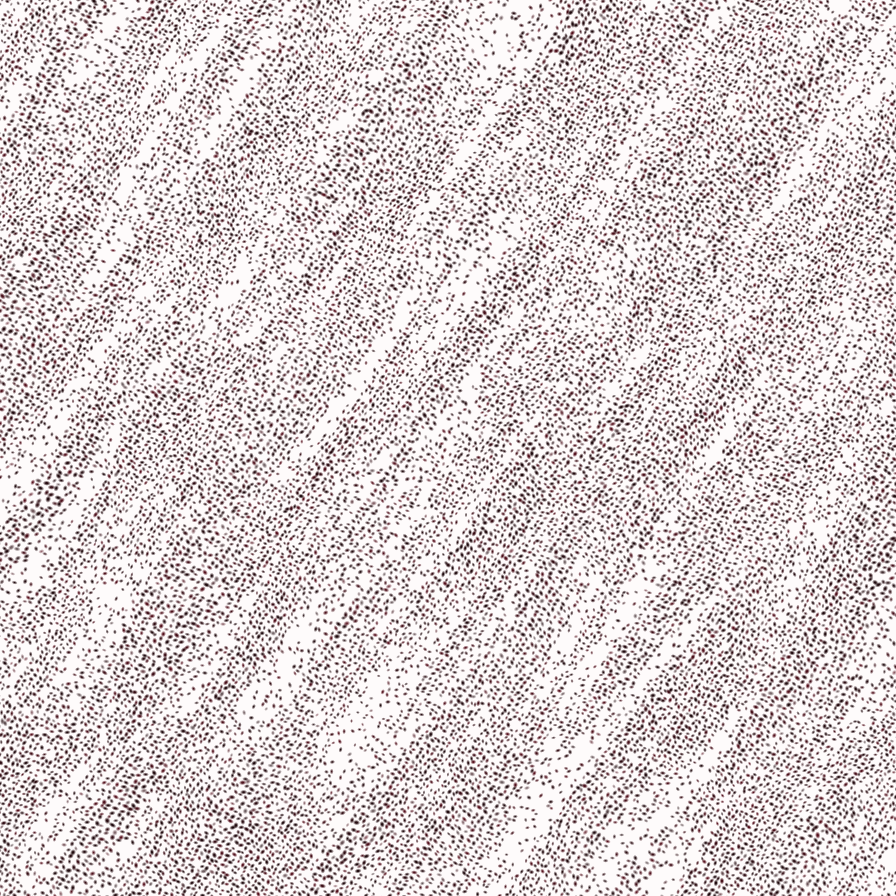
This texture is drawn by a Shadertoy shader. Its source:

```glsl
// Fine maroon stipple on white paper, thinning and thickening in slanted streaks.

#define CELLS 160.0        // dots across the canvas
#define SLANT 0.98         // streak angle from horizontal, radians
#define JITTER 0.48        // scatter of a dot inside its cell
#define DOT_MIN 0.205      // dot radius in thin areas, in cells
#define DOT_MAX 0.262      // dot radius in dense areas, in cells
#define STRETCH 1.2        // elongation of the dots
#define WARP 0.014         // bending of the dot rows
#define SOFTNESS 0.0012    // half width of the dot edge, in canvas units
#define PAPER vec3(0.998, 0.984, 0.984)
#define INK_DARK vec3(0.13, 0.045, 0.06)
#define INK_RED vec3(0.35, 0.07, 0.12)

vec3 hash3(vec2 p) {
    vec3 q = fract(p.xyx * vec3(0.1031, 0.1030, 0.0973));
    q += dot(q, q.yxz + 33.33);
    return fract((q.xxy + q.yzz) * q.zyx);
}

mat2 rotation(float angle) {
    float c = cos(angle), s = sin(angle);
    return mat2(c, s, -s, c);
}

float cornerSlope(vec2 corner, vec2 offset) {
    float angle = 6.2832 * hash3(corner + 71.0).x;
    return dot(vec2(cos(angle), sin(angle)), offset);
}

float gradientNoise(vec2 p) {
    vec2 i = floor(p), f = fract(p);
    vec2 u = f * f * f * (f * (f * 6.0 - 15.0) + 10.0);
    vec2 e = vec2(1.0, 0.0);
    float low = mix(cornerSlope(i, f), cornerSlope(i + e, f - e), u.x);
    float high = mix(cornerSlope(i + e.yx, f - e.yx), cornerSlope(i + 1.0, f - 1.0), u.x);
    return mix(low, high, u.y);
}

// Signed density; x runs along the streaks, y across them
float streakDensity(vec2 p) {
    float broad = gradientNoise(p * vec2(3.0, 21.0));
    float narrow = gradientNoise(p * vec2(4.0, 47.0) + 40.0);
    return 0.42 * broad + 0.68 * narrow;
}

void mainImage(out vec4 fragColor, in vec2 fragCoord) {
    // Streak-aligned coordinates, gently bent
    vec2 p = rotation(-SLANT) * (fragCoord / iResolution.y);
    vec2 bend = vec2(gradientNoise(p * vec2(5.0, 9.0) + 11.0),
                     gradientNoise(p * vec2(5.0, 9.0) + 57.0));
    p += WARP * bend;

    vec2 grid = p * CELLS;
    vec2 home = floor(grid);
    float edge = max(SOFTNESS, 0.6 / iResolution.y) * CELLS;
    vec3 color = PAPER;

    // Scattered dots of this cell and its neighbours
    for (int y = -1; y <= 1; y++) {
        for (int x = -1; x <= 1; x++) {
            vec2 cell = home + vec2(x, y);
            vec3 place = hash3(cell);
            vec3 look = hash3(cell + 317.0);
            float density = streakDensity((cell + 0.5) / CELLS);

            // Pale streaks keep only part of their dots
            float presence = mix(0.36, 0.97, smoothstep(-0.32, -0.02, density));
            if (place.z > presence) continue;

            // Slightly oval dot with its own tilt
            vec2 center = cell + 0.5 + JITTER * (place.xy - 0.5);
            vec2 d = rotation(3.1416 * look.x) * (grid - center);
            d *= vec2(1.0 / STRETCH, STRETCH);
            float radius = mix(DOT_MIN, DOT_MAX, smoothstep(-0.2, 0.3, density));
            radius *= mix(0.68, 1.32, look.y);
            float cover = clamp(0.5 + 0.5 * (radius - length(d)) / edge, 0.0, 1.0);

            // Mostly near black, some crimson, a few faint
            vec3 ink = mix(INK_DARK, INK_RED, look.z * look.z * look.z);
            float strength = mix(0.6, 1.0, smoothstep(0.0, 0.2, fract(look.z * 7.0 + look.x)));
            color = mix(color, ink, cover * strength);
        }
    }
    fragColor = vec4(color, 1.0);
}
```
